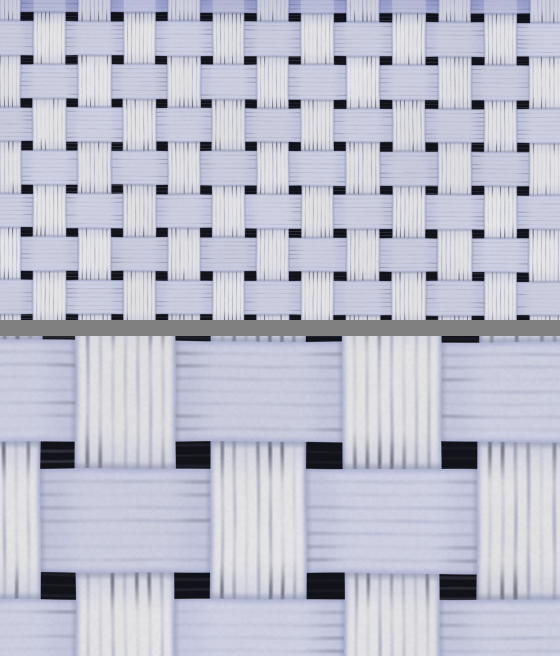
Top: the whole. Bottom: its middle third, enlarged.
This texture is drawn by a WebGL 2 fragment shader. Its source:

```glsl
#version 300 es
precision highp float;
// Plain weave of flat ribbed bands: pale upright bands cross lilac level bands,
// leaving small dark holes. Each cell picks its upper band by checkerboard parity;
// hashes and layered sines vary the widths, grooves, stains and hole threads.
uniform vec2 u_resolution;
out vec4 outColor;

const vec2 CELLS = vec2(12.41, 7.42);
const vec2 HOLE_OFFSET = vec2(0.598, 0.017);
const vec2 HALF_BAND = vec2(0.366, 0.395);
const vec3 PALE = vec3(0.885, 0.885, 0.895);
const vec3 LILAC = vec3(0.795, 0.805, 0.872);
const vec3 BLUE_EDGE = vec3(0.66, 0.68, 0.82);
const vec3 GROOVE = vec3(0.51, 0.53, 0.64);
const vec3 THREAD = vec3(0.25, 0.25, 0.30);
const vec3 BLACK = vec3(0.07, 0.07, 0.10);

float hash(vec2 p) {
  vec3 q = fract(vec3(p.xyx) * 0.1031);
  q += dot(q, q.yzx + 33.33);
  return fract((q.x + q.y) * q.z);
}

// Layered sines, roughly -1 to 1
float waves(vec2 p) {
  return 0.5 * sin(p.x * 1.7 + 1.3 * sin(p.y * 1.1))
       + 0.3 * sin(p.y * 3.1 + p.x * 2.3)
       + 0.2 * sin(p.x * 7.3 - p.y * 5.9);
}

// Soft coverage inside a half width
float cover(float d, float halfWidth, float soft) {
  return 1.0 - smoothstep(-soft, soft, abs(d) - halfWidth);
}

// Position along a band, measured from the crossing where it lies on top
float alongBand(float s, bool over) {
  return over ? s : s - sign(s);
}

// One ribbed band: across runs -1 to 1, along is 0 at its crest
vec3 band(float across, float along, float ribs, float depth, float endDark,
          vec3 base, vec2 id) {
  float r = (across * 0.5 + 0.5) * ribs;
  float line = smoothstep(0.22, 0.5, abs(fract(r) - 0.5));
  float index = floor(r + 0.5);
  float wear = hash(id * 7.0 + vec2(index, 41.0));
  float endWear = hash(id * 5.0 + vec2(index, 17.0 + sign(along)));
  float tip = smoothstep(0.27, 0.60, abs(along));
  float fade = 0.8 + 0.2 * sin(along * 9.0 + wear * 40.0);

  vec3 c = base * (0.99 + 0.02 * hash(id + 3.0));
  c = mix(c, BLUE_EDGE, 0.28 * tip);
  c = mix(c, GROOVE, line * depth * (0.3 + 0.9 * wear) * fade);
  c = mix(c, THREAD, line * tip * endDark * smoothstep(0.3, 0.9, endWear));
  return mix(c, BLUE_EDGE, 0.65 * smoothstep(0.86, 1.0, abs(across)));
}

// Dark gap with a few faint level threads
vec3 hole(vec2 s, vec2 id) {
  float thread = smoothstep(0.3, 1.0, sin(s.y * 75.0 + 6.0 * hash(id)));
  float amount = 0.15 + 0.6 * pow(hash(id + 9.0), 3.0);
  return mix(BLACK, THREAD, thread * amount);
}

void main() {
  vec2 uv = gl_FragCoord.xy / u_resolution;
  vec2 p = uv * CELLS - HOLE_OFFSET;
  vec2 soft = 0.75 * CELLS / u_resolution;

  // Uneven spacing, slight tilt and wavering edges
  p.x += 0.065 * exp(-22.0 * (uv.x - 0.57) * (uv.x - 0.57));
  p.y += 0.045 * (uv.x - 0.5);
  p += 0.008 * vec2(waves(p * 1.3), waves(p.yx * 1.5 + 4.0));

  vec2 cell = floor(p);
  vec2 s = p - cell - 0.5;
  bool uprightOver = mod(cell.x + cell.y, 2.0) < 0.5;

  // Each visible piece belongs to its nearest crest
  float alongV = alongBand(s.y, uprightOver);
  float alongH = alongBand(s.x, !uprightOver);
  vec2 idV = cell + vec2(0.0, round(s.y - alongV)) + 20.0;
  vec2 idH = cell + vec2(round(s.x - alongH), 0.0) + 60.0;
  float halfV = HALF_BAND.x + 0.024 * (hash(idV) - 0.5);
  float halfH = HALF_BAND.y + 0.020 * (hash(idH) - 0.5);

  vec3 upright = band(s.x / halfV, alongV, 8.0, 0.42, 0.62, PALE, idV);
  vec3 level = band(s.y / halfH, alongH, 8.0, 0.20, 0.22, LILAC, idH);
  float coverV = cover(s.x, halfV, soft.x);
  float coverH = cover(s.y, halfH, soft.y);

  // The lower band darkens where it dives under the upper one
  float shadeV = 1.0 - smoothstep(0.0, 0.07, abs(s.y) - halfH);
  float shadeH = 1.0 - smoothstep(0.0, 0.05, abs(s.x) - halfV);
  vec3 color = hole(s, floor(p + 0.5) + 30.0);
  if (uprightOver) {
    color = mix(color, mix(level, GROOVE, 0.35 * shadeH), coverH);
    color = mix(color, upright, coverV);
  } else {
    color = mix(color, mix(upright, GROOVE, 0.5 * shadeV), coverV);
    color = mix(color, level, coverH);
  }

  // Soft stains, fine grain and bluish shade along the top
  float grain = hash(floor(uv * vec2(512.0, 292.0))) - 0.5;
  color *= 1.0 + 0.010 * waves(p * 0.7) + 0.018 * grain;
  float topShade = smoothstep(0.90, 1.0, uv.y);
  color *= mix(vec3(1.0), vec3(0.77, 0.79, 0.92), topShade * mix(1.0, 0.45, coverV));
  outColor = vec4(clamp(color, 0.0, 1.0), 1.0);
}
```
